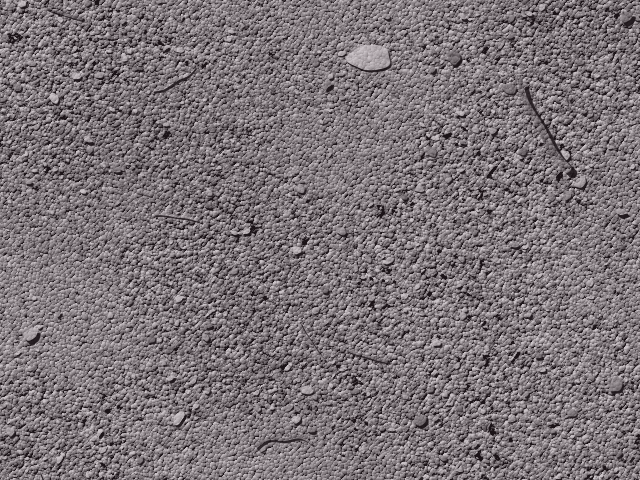
Reproduce this texture procedurally as a Shadertoy shader.

```glsl
const vec2 LIGHT = vec2(-0.55, 0.83);

float hash(vec2 p) {
    return fract(sin(dot(p, vec2(127.1, 311.7))) * 43758.5453);
}

float noise(vec2 p) {
    p = mat2(0.8, 0.6, -0.6, 0.8) * p;
    vec2 i = floor(p), f = fract(p);
    f = f * f * (3.0 - 2.0 * f);
    return mix(mix(hash(i), hash(i + vec2(1, 0)), f.x),
               mix(hash(i + vec2(0, 1)), hash(i + 1.0), f.x), f.y);
}

float roughness(vec2 p) {
    float n = 0.6 * noise(p * 3.5 + 7.0) + 0.4 * noise(p * 9.0 + 31.0);
    return smoothstep(0.25, 0.72, n);
}

// Packed round grains: lit side, own tone and dark gaps
float grains(vec2 p, float freq) {
    vec2 q = mat2(0.87, 0.5, -0.5, 0.87) * p * freq, id = floor(q);
    vec2 light = mat2(0.87, 0.5, -0.5, 0.87) * LIGHT;
    float total = 0.0, shade = 0.0;
    for (int y = -1; y <= 1; y++)
    for (int x = -1; x <= 1; x++) {
        vec2 c = id + vec2(x, y);
        vec2 d = q - c - vec2(hash(c + 3.7), hash(c + 57.3));
        float r = mix(0.35, 0.8, hash(c + 91.1));
        float w = exp(14.0 * (r * r - dot(d, d)));
        shade += w * (dot(d, light) / r + 0.7 * (hash(c + 23.9) - 0.5));
        total += w;
    }
    float height = log(total + 1e-6) / 14.0;
    return shade / (total + 1e-6) - 1.4 * clamp(0.12 - height, 0.0, 0.6);
}

float cover(float d) {
    float w = 0.7 / iResolution.y;
    return 1.0 - smoothstep(-w, w, d);
}

// Flattened pebble outline, slightly angular
float pebble(vec2 d, float radius, float seed) {
    float a = (seed - 0.5) * 2.2, c = cos(a), s = sin(a);
    d = mat2(c, -s, s, c) * d;
    d.y *= 1.1 + 0.9 * fract(seed * 7.3);
    float t = atan(d.y, d.x);
    float wobble = 1.0 + 0.07 * sin(3.0 * t + seed * 40.0) + 0.04 * sin(5.0 * t + seed * 90.0);
    return (length(d) * wobble - radius) * 0.75;
}

float addPebble(float v, vec2 d, float radius, float seed, float tone, float depth, float grain) {
    float shadow = cover(pebble(d + LIGHT * radius * depth, radius, seed));
    v = mix(v, 0.09, shadow * 0.92);
    float lit = tone + 0.06 * dot(d, LIGHT) / radius + grain * 0.35;
    return mix(v, lit, cover(pebble(d, radius, seed)));
}

float scatter(float v, vec2 p, float cells, float density, vec2 sizes, float grain) {
    vec2 id = floor(p * cells);
    for (int y = -1; y <= 1; y++)
    for (int x = -1; x <= 1; x++) {
        vec2 c = id + vec2(x, y);
        float seed = hash(c + cells);
        vec2 centre = (c + 0.2 + 0.6 * vec2(hash(c + 17.3), hash(c + 41.9))) / cells;
        if (hash(c + 5.7) > density * (0.3 + roughness(centre))) continue;
        float k = hash(c + 63.1);
        float radius = mix(sizes.x, sizes.y, k * k) / cells;
        float tone = mix(0.46, 0.74, hash(c + 88.4));
        float depth = 0.25 + 0.7 * hash(c + 29.6);
        v = addPebble(v, p - centre, radius, seed, tone, depth, grain);
    }
    return v;
}

float twig(vec2 p, vec2 a, vec2 b, float bend, float width) {
    vec2 ab = b - a;
    float t = clamp(dot(p - a, ab) / dot(ab, ab), 0.0, 1.0);
    vec2 side = normalize(vec2(-ab.y, ab.x));
    float wave = sin(3.14 * t) + 0.3 * sin(9.42 * t);
    return length(p - a - ab * t - side * bend * wave) - width * (1.0 - 0.5 * t);
}

float addTwig(float v, vec2 p, vec2 a, vec2 b, float bend, float width, float tone, float grain) {
    float shadow = cover(twig(p + (LIGHT - vec2(0.4, 0)) * width * 1.3, a, b, bend, width));
    v = mix(v, 0.09, shadow * 0.85);
    return mix(v, tone + grain * 0.6, cover(twig(p, a, b, bend, width)));
}

void mainImage(out vec4 fragColor, in vec2 fragCoord) {
    vec2 p = fragCoord / iResolution.y;
    float rough = roughness(p);

    // Soil of fine grains, with coarser clods in rough patches
    float grain = 0.21 * grains(p, 165.0) + (0.07 + 0.12 * rough) * grains(p + 3.0, 88.0);
    float v = 0.525 + grain + 0.09 * (noise(p * 4.0 + 50.0) - 0.5) - 0.02 * rough;

    // Dark pits between clods
    float pit = noise(p * 85.0 + 20.0) * (0.7 + 0.3 * noise(p * 13.0));
    v -= 0.4 * rough * smoothstep(0.73, 0.85, pit);
    v -= 0.6 * max(0.31 - v, 0.0);

    // Grit, pebbles and stones
    v = scatter(v, p, 80.0, 0.3, vec2(0.24, 0.42), grain);
    v = scatter(v, p, 36.0, 0.2, vec2(0.16, 0.36), grain);
    v = scatter(v, p, 12.0, 0.16, vec2(0.09, 0.2), grain);

    // Scattered twigs
    for (float i = 0.0; i < 9.0; i++) {
        vec2 a = vec2(hash(vec2(i, 2.3)) * 1.33, hash(vec2(i, 7.1)));
        float angle = 6.28 * hash(vec2(i, 11.9));
        float size = mix(0.03, 0.12, hash(vec2(i, 19.4)));
        vec2 b = a + size * vec2(cos(angle), sin(angle));
        float bend = size * 0.3 * (hash(vec2(i, 23.8)) - 0.5);
        v = addTwig(v, p, a, b, bend, 0.0018 + 0.02 * size, mix(0.42, 0.62, hash(vec2(i, 31.2))), grain);
    }

    // Broken stick and large flat stone
    v = addTwig(v, p, vec2(1.18, 0.65), vec2(1.085, 0.825), 0.01, 0.01, 0.45, grain);
    v = addPebble(v, p - vec2(0.77, 0.88), 0.045, 0.5, 0.69, 0.12, grain);

    v = clamp(v, 0.09, 0.78);
    fragColor = vec4(v + vec3(0.014, -0.016, 0.0), 1.0);
}
```
